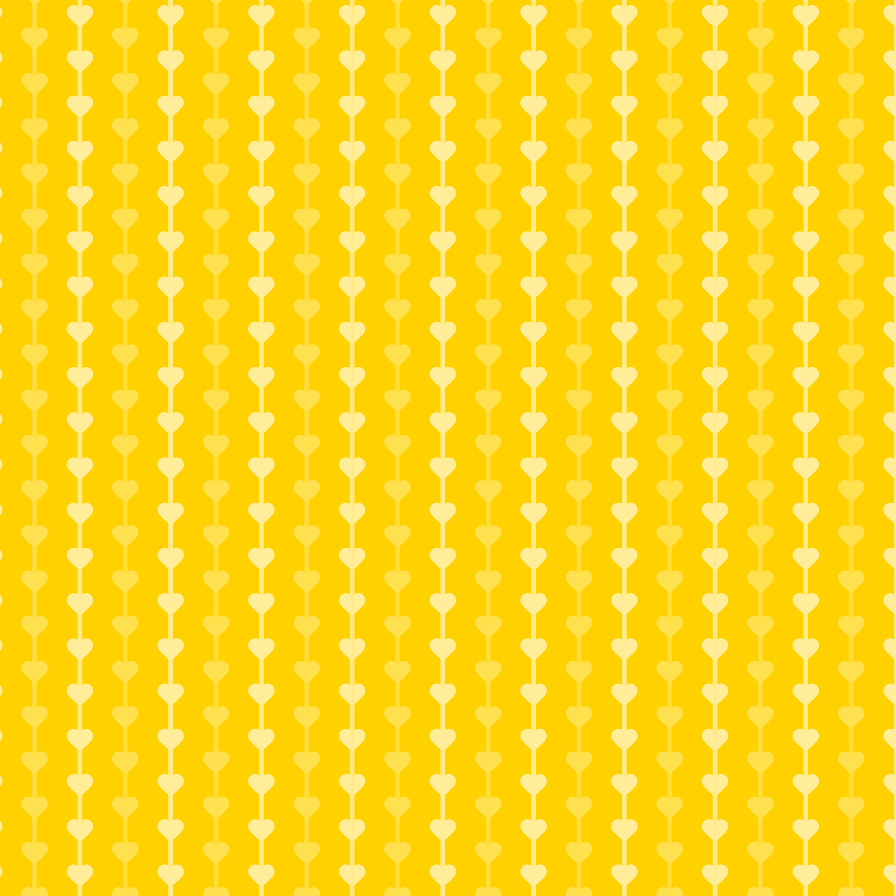
Write a three.js fragment shader that draws this pattern.

```glsl
// Vertical strings of hearts on yellow, pale and faint columns alternating.
varying vec2 vUv;

// Signed distance to a heart about 0.58 wide and 0.50 high, centred on the origin.
float heart(vec2 p) {
  p.x = abs(p.x);
  vec2 lobeCentre = vec2(0.135, 0.091);
  vec2 fromLobe = p - lobeCentre;
  float lobe = length(fromLobe) - 0.157;
  // Curved flank, tangent to the lobe and running down to the tip
  float flank = length(p - vec2(-0.845, 0.913)) - 1.436;
  float cut = max(fromLobe.y, dot(fromLobe, vec2(0.643, 0.766)));
  return min(lobe, max(flank, cut));
}

// Coverage of a shape, smoothed over one screen pixel.
float fill(float distance, float pixel) {
  return 1.0 - smoothstep(-0.5 * pixel, 0.5 * pixel, distance);
}

void main() {
  // One heart per cell; every second column is shifted by half a row
  vec2 grid = vUv * vec2(19.75, 19.81) + vec2(-0.261, 0.051);
  float pixel = fwidth(grid.x);
  float column = floor(grid.x);
  float pale = mod(column, 2.0);
  grid.y += 0.5 * (1.0 - pale);
  vec2 cell = fract(grid) - 0.5;

  vec3 yellow = vec3(1.0, 0.82, 0.0);
  vec3 stringColor = mix(vec3(1.0, 0.865, 0.23), vec3(1.0, 0.92, 0.53), pale);
  vec3 heartColor = mix(vec3(1.0, 0.88, 0.31), vec3(1.0, 0.93, 0.6), pale);

  vec3 color = mix(yellow, stringColor, fill(abs(cell.x) - 0.052, pixel));
  color = mix(color, heartColor, fill(heart(cell), pixel));

  // Hairline seam along every eighth column
  float seam = step(6.5, mod(column, 8.0)) * fill(abs(cell.x) - 0.008, pixel);
  color = mix(color, yellow, 0.3 * seam);

  gl_FragColor = vec4(color, 1.0);
}
```
